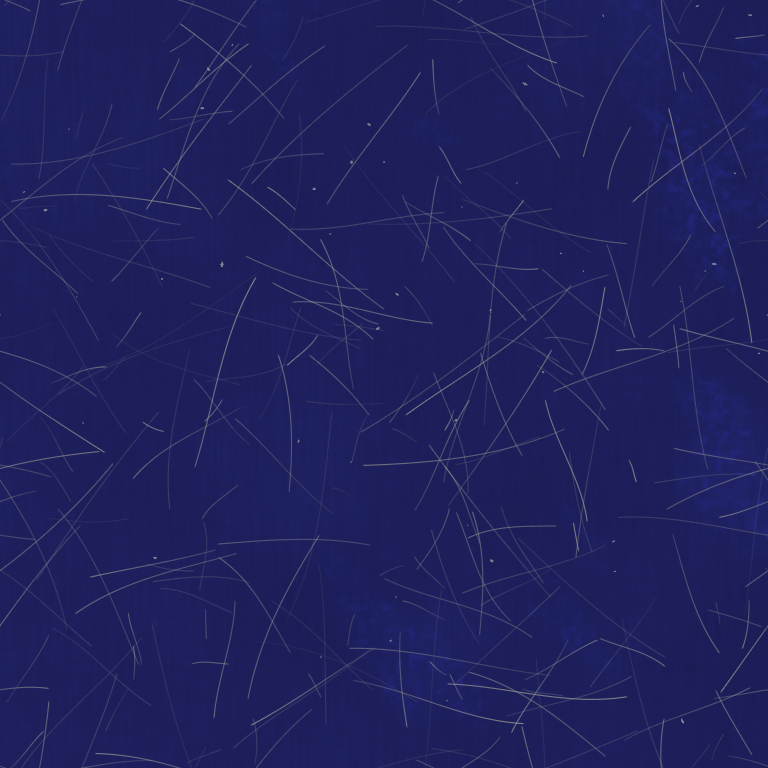
Give the GLSL for this texture, as a Shadertoy shader.

```glsl
// Worn navy blue surface with fine curved scratches, tiny chips and faint rubbed patches.

const float TAU = 6.2831853;
const int SCRATCH_COUNT = 240;
const int CHIP_COUNT = 46;

const vec3 NAVY_DARK = vec3(0.104, 0.111, 0.334);
const vec3 NAVY_LIGHT = vec3(0.126, 0.136, 0.394);
const vec3 RUBBED_BLUE = vec3(0.15, 0.17, 0.56);
const vec3 SCRATCH_GREY = vec3(0.60, 0.60, 0.57);
const vec3 CHIP_GREY = vec3(0.58, 0.60, 0.62);

float hash(vec2 p) {
    return fract(sin(dot(p, vec2(12.9898, 78.233))) * 43758.5453);
}

vec4 hash4(float n) {
    return fract(sin(n * vec4(12.9898, 78.233, 39.425, 57.583) + 1.7) * 43758.5453);
}

float noise(vec2 p) {
    vec2 cell = floor(p);
    vec2 f = fract(p);
    f = f * f * (3.0 - 2.0 * f);
    float low = mix(hash(cell), hash(cell + vec2(1.0, 0.0)), f.x);
    float high = mix(hash(cell + vec2(0.0, 1.0)), hash(cell + 1.0), f.x);
    return mix(low, high, f.y);
}

float fbm(vec2 p) {
    float sum = 0.0;
    float amplitude = 0.5;
    for (int i = 0; i < 5; i++) {
        sum += amplitude * noise(p);
        p = mat2(1.6, 1.2, -1.2, 1.6) * p + 7.3;
        amplitude *= 0.5;
    }
    return sum / 0.97;
}

vec2 rotate(vec2 p, float angle) {
    float c = cos(angle);
    float s = sin(angle);
    return vec2(c * p.x + s * p.y, c * p.y - s * p.x);
}

// Shortest offset between points on a canvas that wraps at its edges
vec2 wrapOffset(vec2 p, vec2 center) {
    return fract(p - center + 0.5) - 0.5;
}

// Share of a pixel covered by a line of the given width
float lineCoverage(float dist, float width, float pixel) {
    float outer = clamp(0.5 + (0.5 * width - dist) / pixel, 0.0, 1.0);
    float inner = clamp(0.5 - (0.5 * width + dist) / pixel, 0.0, 1.0);
    return outer - inner;
}

// One thin scratch: a gently bent line that fades towards one end
float scratch(vec2 uv, float seed, float pixel) {
    vec4 place = hash4(seed);
    vec2 offset = wrapOffset(uv, place.xy);
    float halfLength = 0.014 + 0.125 * pow(place.w, 1.2);
    if (dot(offset, offset) > halfLength * halfLength * 1.2) return 0.0;

    vec4 style = hash4(seed + 517.0);
    vec2 q = rotate(offset, place.z * TAU);
    float t = q.x / halfLength;
    float bend = (style.x - 0.5) * 0.24 * halfLength;
    float sway = (style.y - 0.5) * 0.16 * halfLength;
    float curve = bend * (t * t - 0.4) + sway * t * (t * t - 0.7);
    float slope = (2.0 * bend * t + sway * (3.0 * t * t - 0.7)) / halfLength;
    float dist = abs(q.y - curve) / sqrt(1.0 + slope * slope);

    float ends = clamp(0.5 + (halfLength - abs(q.x)) / (2.0 * pixel), 0.0, 1.0);
    float fade = mix(1.0, 0.5 + 0.5 * clamp(t, -1.0, 1.0), style.z * 0.8);
    float opacity = 0.12 + 0.72 * pow(style.w, 1.15);
    return lineCoverage(dist, 0.00145, pixel) * ends * fade * opacity;
}

// One small irregular chip
float chip(vec2 uv, float seed, float pixel) {
    vec4 place = hash4(seed);
    vec2 offset = wrapOffset(uv, place.xy);
    if (dot(offset, offset) > 0.0001) return 0.0;
    float radius = mix(0.0007, 0.0023, place.w * place.w);
    vec2 q = rotate(offset, place.z * TAU) * vec2(0.75, 1.35);
    float ragged = (noise(uv * 700.0) - 0.5) * radius;
    return clamp(0.5 + (radius + ragged - length(q)) / pixel, 0.0, 1.0);
}

// Cloudy navy ground with woven fibres and speckled rubbed patches
vec3 ground(vec2 uv) {
    float clouds = fbm(uv * 5.0 + 3.1) - 0.5;
    float fibres = noise(uv * vec2(250.0, 22.0)) - 0.5;
    float weave = noise(uv * vec2(30.0, 230.0) + 9.0) - 0.5;
    float grain = noise(uv * 330.0) - 0.5;
    float tone = 0.46 + 0.75 * clouds + 0.30 * fibres + 0.14 * weave + 0.16 * grain;
    vec3 color = mix(NAVY_DARK, NAVY_LIGHT, clamp(tone, 0.0, 1.0));

    float patches = smoothstep(0.60, 0.80, fbm(rotate(uv, -0.9) * vec2(3.5, 8.0) + 21.0));
    float speckle = smoothstep(0.40, 0.85, fbm(uv * 110.0));
    return mix(color, RUBBED_BLUE, patches * (0.08 + 0.45 * speckle));
}

void mainImage(out vec4 fragColor, in vec2 fragCoord) {
    vec2 uv = fragCoord / iResolution.y;
    float pixel = 1.0 / iResolution.y;
    vec3 color = ground(uv);

    for (int i = 0; i < SCRATCH_COUNT; i++)
        color = mix(color, SCRATCH_GREY, scratch(uv, float(i) + 1.0, pixel));

    for (int i = 0; i < CHIP_COUNT; i++)
        color = mix(color, CHIP_GREY, 0.8 * chip(uv, float(i) + 1201.0, pixel));

    fragColor = vec4(color, 1.0);
}
```
